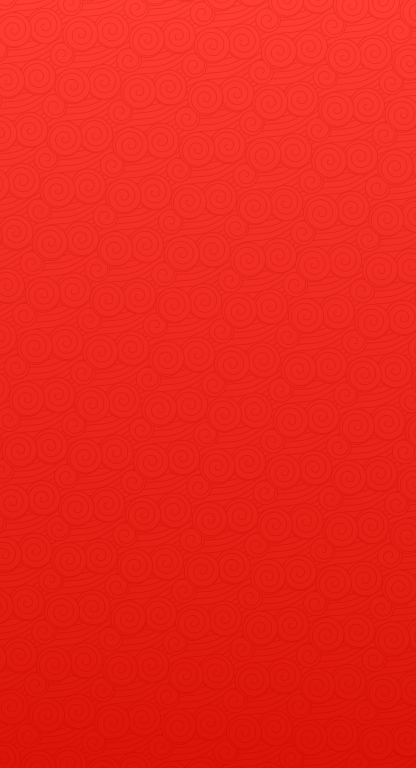
A WebGL 2 fragment shader for this pattern:

```glsl
#version 300 es
precision highp float;
// Tone-on-tone red wallpaper of scrolling clouds: a skewed lattice of cells,
// each painting a small curl and two big spirals over a field of wind lines,
// inked faintly on a vertical red gradient. Lengths are in canvas heights.

uniform vec2 u_resolution;
out vec4 outColor;

const float TAU = 6.2831853;

// Colours
const vec3 RED_TOP = vec3(1.0, 0.24, 0.20);
const vec3 RED_MIDDLE = vec3(0.925, 0.155, 0.115);
const vec3 RED_BOTTOM = vec3(0.855, 0.08, 0.03);
const vec3 INK_DARKENING = vec3(0.055, 0.05, 0.045);
const float INK_FADE_BOTTOM = 0.55;

// Lattice of cloud groups
const vec2 STEP_ALONG = vec2(0.0859, -0.0072);
const vec2 STEP_DOWN = vec2(-0.0100, -0.0677);
const vec2 LATTICE_ORIGIN = vec2(0.2265, 0.6016);
const float JITTER = 0.0022;

// Parts of one group, placed around its left spiral
const vec2 RIGHT_OFFSET = vec2(0.0400, 0.0052);
const vec2 CURL_OFFSET = vec2(-0.0234, -0.0262);
const float SPIRAL_RADIUS = 0.0230;
const float CURL_RADIUS = 0.0160;
const float SPIRAL_TURNS = 2.8;
const float CURL_TURNS = 1.8;

// Strokes
const float HALF_WIDTH = 0.0006;
const vec2 WIND_COUNT = vec2(5.0, 8.0); // wind lines crossed per lattice step
const float WIND_BEND = 0.55;

vec2 hash22(vec2 cell) {
    vec3 h = fract(cell.xyx * vec3(0.1031, 0.1030, 0.0973));
    h += dot(h, h.yzx + 33.33);
    return fract((h.xx + h.yz) * h.zy);
}

// Antialiased coverage of a line whose centre is dist away
float stroke(float dist, float pixel) {
    return 1.0 - smoothstep(HALF_WIDTH - 0.5 * pixel, HALF_WIDTH + 0.6 * pixel, dist);
}

// Paint an opaque disc holding a spiral that winds out into its rim
float paintSpiral(float ink, vec2 p, float radius, float turns, float phase, float pixel) {
    float r = length(p);
    float pitch = radius / turns;
    float angle = r > 0.0 ? atan(p.y, p.x) / TAU : 0.0;
    float winding = r / pitch - angle + phase;
    float toArm = abs(fract(winding + 0.5) - 0.5) * pitch;
    float arm = stroke(toArm, pixel) * smoothstep(0.05, 0.3, r / pitch);
    float rim = stroke(abs(r - radius), pixel);
    float inside = 1.0 - smoothstep(-0.5 * pixel, 0.5 * pixel, r - radius);
    return max(mix(ink, arm, inside), rim);
}

// Swept lines that run flat below each group, then climb to its right
float windLines(vec2 lattice, float pixel) {
    float bend = WIND_BEND * sin(TAU * (lattice.x - 0.1));
    float phase = dot(lattice, WIND_COUNT) - bend;
    float perPixel = max(length(vec2(dFdx(phase), dFdy(phase))), 1e-4);
    float dist = abs(fract(phase) - 0.5) / perPixel * pixel;
    return stroke(dist, pixel);
}

// Layer all groups near p, row by row
float cloudInk(vec2 p, float pixel) {
    mat2 latticeToCanvas = mat2(STEP_ALONG, STEP_DOWN);
    vec2 lattice = inverse(latticeToCanvas) * (p - LATTICE_ORIGIN);
    float ink = windLines(lattice, pixel);
    vec2 nearest = round(lattice);
    for (int row = -1; row <= 1; row++) {
        for (int column = -1; column <= 1; column++) {
            vec2 cell = nearest + vec2(column, row);
            vec2 random = hash22(cell + 57.0);
            vec2 shift = (random - 0.5) * JITTER;
            vec2 local = p - LATTICE_ORIGIN - latticeToCanvas * cell - shift;
            float turn = 0.15 * random.x;
            ink = paintSpiral(ink, local - CURL_OFFSET, CURL_RADIUS, CURL_TURNS, turn + 0.45, pixel);
            ink = paintSpiral(ink, local - RIGHT_OFFSET, SPIRAL_RADIUS, SPIRAL_TURNS, turn, pixel);
            ink = paintSpiral(ink, local, SPIRAL_RADIUS, SPIRAL_TURNS, turn + 0.1, pixel);
        }
    }
    return ink;
}

void main() {
    float pixel = 1.0 / u_resolution.y;
    vec2 p = gl_FragCoord.xy * pixel;

    // Background gradient
    vec3 color = mix(RED_BOTTOM, RED_MIDDLE, clamp(p.y * 2.0, 0.0, 1.0));
    color = mix(color, RED_TOP, clamp(p.y * 2.0 - 1.0, 0.0, 1.0));

    // Faint darker ink, weaker towards the bottom
    float strength = mix(INK_FADE_BOTTOM, 1.0, p.y);
    color -= INK_DARKENING * strength * cloudInk(p, pixel);
    outColor = vec4(clamp(color, 0.0, 1.0), 1.0);
}
```
